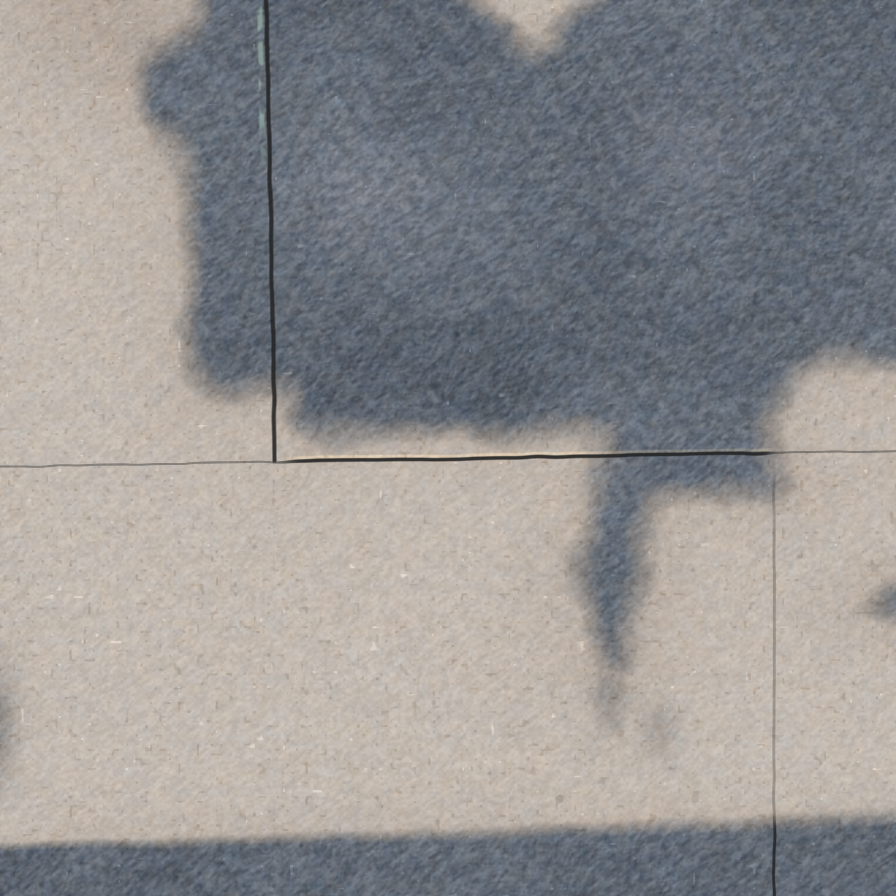
A three.js fragment shader for this texture:

```glsl
// Soft leaf shadows falling over jointed, grainy concrete paving slabs.
#define LIT vec3(0.765, 0.730, 0.695)
#define LIT_TAN vec3(0.690, 0.645, 0.605)
#define SHADE vec3(0.385, 0.415, 0.455)
#define PENUMBRA vec3(0.550, 0.515, 0.485)
#define CRACK vec3(0.140, 0.140, 0.140)
#define SOFTNESS 0.021
#define WOBBLE 0.016
#define LIT_GRAIN 0.085
#define SHADE_GRAIN 0.19

varying vec2 vUv;

float hash(vec2 p) {
  return fract(sin(dot(p, vec2(127.1, 311.7))) * 43758.5453);
}

float noise(vec2 p) {
  vec2 i = floor(p), f = fract(p);
  f = f * f * (3.0 - 2.0 * f);
  return mix(mix(hash(i), hash(i + vec2(1.0, 0.0)), f.x),
             mix(hash(i + vec2(0.0, 1.0)), hash(i + 1.0), f.x), f.y);
}

float fbm(vec2 p) {
  float sum = 0.0, amp = 0.5;
  for (int i = 0; i < 4; i++) {
    sum += amp * noise(p);
    p = mat2(1.6, 1.2, -1.2, 1.6) * p + 7.3;
    amp *= 0.5;
  }
  return sum / 0.9375;
}

float box(vec2 p, vec2 lo, vec2 hi, float r) {
  vec2 d = abs(p - 0.5 * (lo + hi)) - 0.5 * (hi - lo) + r;
  return length(max(d, 0.0)) + min(max(d.x, d.y), 0.0) - r;
}

// Capsule tapering from radius ra to rb.
float taper(vec2 p, vec2 a, vec2 b, float ra, float rb) {
  vec2 ab = b - a;
  float t = clamp(dot(p - a, ab) / dot(ab, ab), 0.0, 1.0);
  return length(p - a - ab * t) - mix(ra, rb, t);
}

float smin(float a, float b, float k) {
  float h = max(k - abs(a - b), 0.0) / k;
  return min(a, b) - h * h * k * 0.25;
}

float glow(vec2 p, vec2 c, vec2 r) {
  vec2 d = (p - c) / r;
  return exp(-dot(d, d));
}

// Signed distance to the foliage shadow, negative inside.
float foliage(vec2 p) {
  float d = box(p, vec2(0.213, 0.568), vec2(1.3, 1.3), 0.04);
  d = smin(d, length((p - vec2(0.212, 0.905)) * vec2(1.0, 0.9)) - 0.051, 0.04);
  d = smin(d, box(p, vec2(0.325, 0.517), vec2(1.3, 0.8), 0.02), 0.02);
  d = smin(d, box(p, vec2(0.678, 0.452), vec2(0.875, 0.6), 0.015), 0.02);
  d = smin(d, taper(p, vec2(0.705, 0.46), vec2(0.683, 0.365), 0.027, 0.031), 0.035);
  d = smin(d, taper(p, vec2(0.683, 0.365), vec2(0.682, 0.265), 0.030, 0.011), 0.02);
  // Patches of light cut into the shadow.
  float gap = taper(p, vec2(0.595, 1.04), vec2(0.593, 0.968), 0.115, 0.022);
  gap = min(gap, taper(p, vec2(0.936, 0.517), vec2(1.1, 0.495), 0.08, 0.08));
  gap = min(gap, length(p - vec2(0.165, 1.0)) - 0.060);
  d = -smin(-d, gap, 0.015);
  return min(d, length((p - vec2(1.0, 0.33)) * vec2(0.9, 1.0)) - 0.015);
}

float line(float d, float width) {
  return 1.0 - smoothstep(width * 0.4, width * 1.4, abs(d));
}

void main() {
  vec2 p = vUv;

  // Shadow coverage: blurred foliage plus the straighter lower band.
  vec2 warp = vec2(fbm(p * 16.0), fbm(p * 16.0 + 31.0)) - 0.5;
  float d = foliage(p + warp * WOBBLE * 2.0);
  float shade = 1.0 - smoothstep(-SOFTNESS, SOFTNESS, d);
  float bandEdge = 0.056 + 0.020 * p.x + 0.012 * p.x * p.x + warp.x * 0.006;
  float bandSoft = mix(0.006, 0.014, p.x);
  shade = max(shade, 1.0 - smoothstep(-bandSoft, bandSoft, p.y - bandEdge));
  shade = max(shade, 0.55 * glow(p, vec2(-0.008, 0.19), vec2(0.022, 0.055)));
  shade = max(shade, 0.42 * glow(p, vec2(0.682, 0.222), vec2(0.017, 0.035)));
  shade = max(shade, 0.22 * glow(p, vec2(0.735, 0.185), vec2(0.022, 0.028)));

  // Base tones with broad mottling and warm edges.
  float mottle = fbm(p * 9.0 + 4.0) - 0.5;
  float tan1 = 0.75 * exp(-max(d, 0.0) * 22.0) + 0.6 * exp(-max(p.y - bandEdge, 0.0) * 45.0);
  tan1 += 0.7 * glow(p, vec2(0.10, 0.98), vec2(0.13, 0.09));
  vec3 lit = mix(LIT, LIT_TAN, clamp(tan1 + mottle * 0.5, 0.0, 1.0)) + mottle * 0.03;
  vec3 dark = SHADE + mottle * 0.09;
  dark += vec3(0.075, 0.065, 0.065) * glow(p, vec2(0.40, 0.78), vec2(0.09, 0.07));
  dark += vec3(0.06, 0.05, 0.05) * glow(p, vec2(0.77, 0.85), vec2(0.08, 0.07));
  dark -= 0.035 * glow(p, vec2(0.5, 0.60), vec2(0.22, 0.07));
  vec3 col = mix(lit, dark, shade);
  col = mix(col, PENUMBRA, 0.55 * shade * (1.0 - shade) * 2.0);

  // Diagonal streaked grain, coarser in the shade, with fine grit.
  vec2 q = mat2(0.8, -0.6, 0.6, 0.8) * (p + warp * 0.012);
  float grain = 0.6 * noise(q * vec2(115.0, 245.0)) + 0.4 * noise(q * vec2(260.0, 390.0)) - 0.5;
  float grit = noise(p * 330.0) - 0.5;
  col += grain * mix(LIT_GRAIN, SHADE_GRAIN, shade) + grit * 0.05;
  col += vec3(0.012, 0.0, -0.012) * (noise(p * 95.0 + 9.0) * 2.0 - 1.0);
  float pits = smoothstep(0.80, 0.95, noise(p * 190.0 + 53.0));
  col -= pits * vec3(0.06, 0.07, 0.08) * (1.0 - 0.5 * shade);
  col += 0.10 * smoothstep(0.93, 0.99, noise(p * 120.0 + 17.0));

  // Slab joints: upright, level, and a faint lower one.
  float jitter = (noise(p * 45.0) - 0.5) * 0.0018;
  float upright = p.x - (0.307 - 0.0185 * (p.y - 0.485)) - jitter;
  float level = p.y - (0.479 + 0.018 * p.x) - jitter;
  float lower = p.x - 0.864 - jitter;
  float above = smoothstep(0.482, 0.486, p.y);
  float below = 1.0 - smoothstep(0.40, 0.49, p.y);
  float open = smoothstep(0.30, 0.34, p.x) * (1.0 - smoothstep(0.85, 0.87, p.x));
  col += vec3(0.12, 0.09, 0.04) * open * line(level - 0.0035, 0.002);
  col = mix(col, CRACK, above * 0.88 * line(upright, 0.0026));
  col = mix(col, CRACK, mix(0.38, 0.90, open) * line(level, mix(0.0013, 0.0022, open)));
  col = mix(col, CRACK, below * mix(0.27, 0.85, shade) * line(lower, 0.0018));

  // Pale green chipping beside the upright joint.
  float chips = smoothstep(0.30, 0.60, noise(vec2(p.x * 160.0, p.y * 75.0)));
  chips *= line(upright + 0.0075, 0.0032) * smoothstep(0.81, 0.85, p.y);
  col = mix(col, vec3(0.58, 0.68, 0.64), chips * 0.75);

  gl_FragColor = vec4(clamp(col, 0.0, 1.0), 1.0);
}
```
